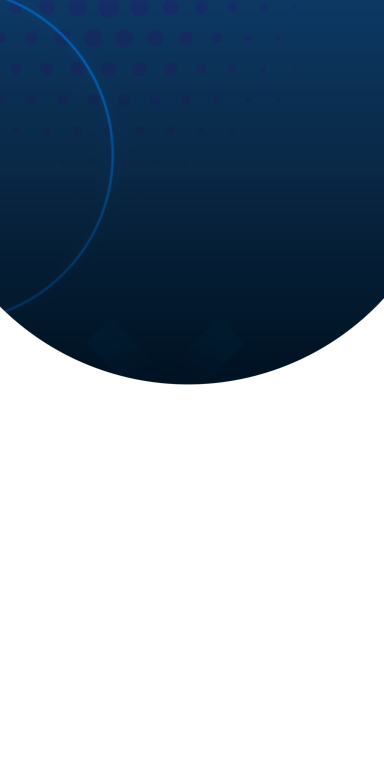
Give the GLSL for this background, as a Shadertoy shader.

```glsl
float coverage(float dist, float blur) {
    return 1.0 - smoothstep(-blur, blur, dist);
}

// Staggered dot grid, shrinking away from a focus near the top
float halftone(vec2 p, float blur) {
    const float pitch = 0.0805;
    vec2 grid = (p - vec2(0.0417, 0.0182)) / pitch;
    float row = floor(grid.y + 0.5);
    float shift = 0.5 * mod(row, 2.0);
    vec2 cell = vec2(floor(grid.x - shift + 0.5) + shift, row);
    vec2 center = cell * pitch + vec2(0.0417, 0.0182);
    float radius = 0.0292 - 0.05 * distance(center, vec2(0.284, 0.0));
    return coverage(length(p - center) - radius, blur) * step(0.0015, radius);
}

// Mirrored diagonal bars with softly rounded ends
float diagonalBars(vec2 p, float blur) {
    vec2 local = vec2(abs(p.x - 0.43) - 0.163, p.y - 0.87);
    float across = abs(local.x + local.y) * 0.7071;
    float along = (local.y - local.x) * 0.7071;
    vec2 edge = vec2(across - 0.039, -along - 0.008);
    float dist = length(max(edge, 0.0)) + min(max(edge.x, edge.y), 0.0) - 0.008;
    return coverage(dist, blur * 2.0) * (1.0 - smoothstep(0.02, 0.16, along));
}

void mainImage(out vec4 fragColor, in vec2 fragCoord) {
    // Canvas widths, measured down from the top left
    vec2 p = vec2(fragCoord.x, iResolution.y - fragCoord.y) / iResolution.x;
    float blur = 0.75 / iResolution.x;

    // Vertical navy gradient
    vec3 navy = mix(vec3(0.05, 0.23, 0.405), vec3(0.035, 0.15, 0.26),
                    smoothstep(-0.25, 0.62, p.y) * 1.12 - 0.12);
    navy = mix(navy, vec3(0.0, 0.075, 0.14), clamp((p.y - 0.45) / 0.5, 0.0, 1.0));

    // Violet dots fading downwards
    vec3 violet = mix(vec3(0.085, 0.18, 0.41), vec3(0.05, 0.13, 0.27),
                      clamp(p.y / 0.45, 0.0, 1.0));
    float dotFade = 1.0 - 0.75 * smoothstep(0.3, 0.55, p.y);
    navy = mix(navy, violet, halftone(p, blur) * dotFade);

    navy = mix(navy, vec3(0.0, 0.115, 0.195), 0.5 * diagonalBars(p, blur));

    // Thin bright ring with a faint glow, dimmer towards its foot
    float ring = abs(distance(p, vec2(-0.143, 0.4036)) - 0.4365);
    float ringFade = mix(0.9, 0.35, smoothstep(0.05, 0.75, p.y));
    float ringLight = coverage(ring - 0.003, blur * 1.3) + 0.12 * exp(-ring * 90.0);
    navy = mix(navy, vec3(0.0, 0.38, 0.72), min(ringLight, 1.0) * ringFade);

    // Large disc over a white ground
    float disc = distance(p, vec2(0.4896, 0.3086)) - 0.6925;
    fragColor = vec4(mix(vec3(1.0), navy, coverage(disc, blur)), 1.0);
}
```
